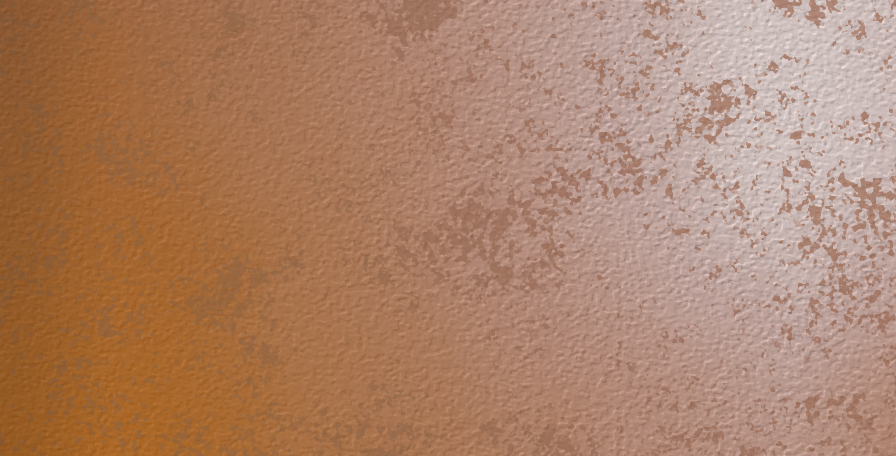
This texture is drawn by a Shadertoy shader. Its source:

```glsl
vec3 hash3(vec2 cell) {
    vec3 q = fract(cell.xyx * vec3(0.1031, 0.1030, 0.0973));
    q += dot(q, q.yxz + 33.33);
    return fract((q.xxy + q.yzz) * q.zyx);
}

// Smooth cellular noise: random cell values blended by distance to each seed
float cellNoise(vec2 p, float sharpness) {
    vec2 base = floor(p);
    vec2 local = p - base;
    float total = 0.0;
    float weights = 0.0;
    for (int y = -1; y <= 1; y++) {
        for (int x = -1; x <= 1; x++) {
            vec2 offset = vec2(x, y);
            vec3 rnd = hash3(base + offset + 200.0);
            vec2 d = offset + rnd.xy - local;
            float w = exp(-sharpness * dot(d, d));
            total += w * rnd.z;
            weights += w;
        }
    }
    return total / max(weights, 1e-5);
}

// Octaves of cellular noise, each turned and refined, centred on zero
float layeredCells(vec2 p, int octaves, float gain) {
    mat2 turn = mat2(1.6, 1.2, -1.2, 1.6);
    float sum = 0.0;
    float norm = 0.0;
    float amp = 1.0;
    for (int i = 0; i < octaves; i++) {
        sum += amp * (cellNoise(p, 6.0) - 0.5);
        norm += amp;
        amp *= gain;
        p = turn * p + 7.3;
    }
    return sum / norm;
}

// How much light the foil reflects, 0 at the left to 1 at the upper right
float sheenAt(vec2 uv) {
    float lowerFade = 1.0 - smoothstep(0.0, 0.65, uv.y);
    float edgeFade = 1.5 * max(uv.x - 0.88, 0.0);
    return uv.x + 0.1 * (uv.y - 0.5) - 0.28 * lowerFade * uv.x * uv.x - edgeFade;
}

vec3 foilColor(float sheen) {
    const vec3 ORANGE = vec3(0.645, 0.40, 0.19);
    const vec3 TAN = vec3(0.66, 0.455, 0.315);
    const vec3 ROSE = vec3(0.69, 0.525, 0.455);
    const vec3 PALE = vec3(0.74, 0.635, 0.61);
    const vec3 SILVER = vec3(0.81, 0.755, 0.745);
    vec3 col = mix(ORANGE, TAN, smoothstep(0.12, 0.36, sheen));
    col = mix(col, ROSE, smoothstep(0.32, 0.56, sheen));
    col = mix(col, PALE, smoothstep(0.48, 0.75, sheen));
    return mix(col, SILVER, smoothstep(0.70, 0.91, sheen));
}

// Ragged worn patches: broad clouds broken up by fine specks
float wearMask(vec2 p, float threshold) {
    vec2 slanted = vec2(0.85 * p.x + 0.3 * p.y, 0.95 * p.y - 0.35 * p.x);
    float clouds = layeredCells(slanted * 4.2 + 31.7, 5, 0.85);
    float specks = layeredCells(p * 80.0, 2, 0.8);
    return smoothstep(threshold - 0.06, threshold + 0.06, clouds + 0.7 * specks);
}

// Embossed grain lit from the upper left
float grainRelief(vec2 p, float frequency) {
    vec2 q = p * frequency * vec2(0.9, 1.15);
    return cellNoise(q, 6.0) - cellNoise(q + vec2(-0.35, 0.5), 6.0);
}

void mainImage(out vec4 fragColor, in vec2 fragCoord) {
    const vec3 WORN_ORANGE = vec3(0.55, 0.385, 0.26);
    const vec3 WORN_ROSE = vec3(0.62, 0.445, 0.37);
    vec2 uv = fragCoord / iResolution.xy;
    vec2 p = fragCoord / iResolution.y;
    float sheen = sheenAt(uv);

    // Foil, warmer toward the lower left
    float leftSide = 1.0 - smoothstep(0.1, 0.5, uv.x);
    vec3 col = foilColor(sheen + 0.06 * layeredCells(p * 3.5 + 19.0, 3, 0.7));
    col += leftSide * (0.5 - uv.y) * vec3(0.05, 0.01, -0.08);

    // Worn areas
    float threshold = mix(0.17, 0.115, smoothstep(0.3, 0.65, uv.x));
    float wear = wearMask(p, threshold);
    vec3 worn = mix(WORN_ORANGE, WORN_ROSE, smoothstep(0.2, 0.65, sheen));
    worn += 0.04 * smoothstep(0.65, 0.9, sheen);
    float opacity = mix(0.55, 0.88, smoothstep(0.2, 0.65, sheen));
    col = mix(col, worn, wear * opacity);

    // Grain glints most where the foil is bright
    float glint = mix(0.06, 0.15, smoothstep(0.15, 0.8, sheen));
    col += grainRelief(p, 120.0) * glint * (1.0 - 0.5 * wear);

    // Shade along the left border
    col *= mix(0.88, 1.0, smoothstep(0.0, 0.14, uv.x));
    fragColor = vec4(clamp(col, 0.0, 1.0), 1.0);
}
```
